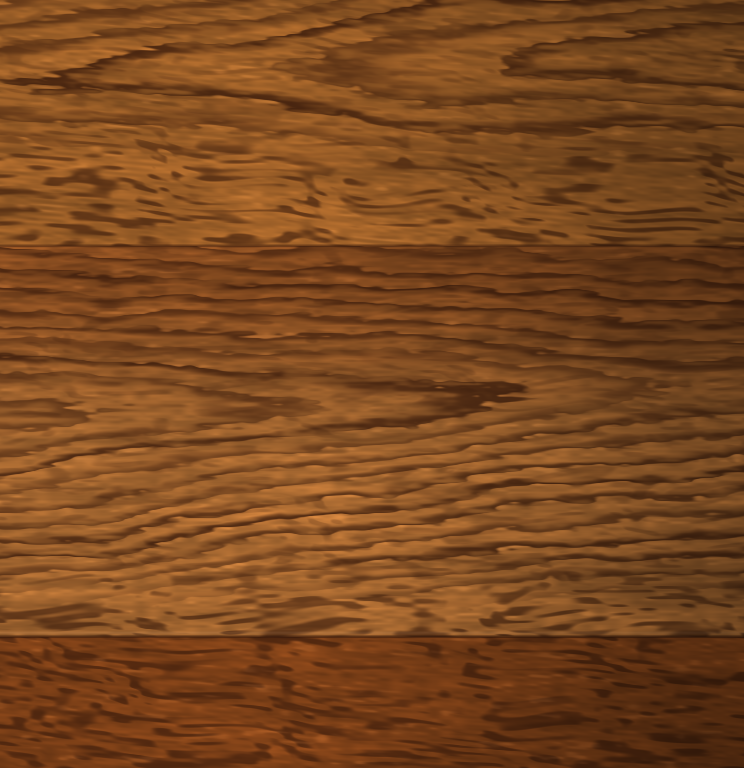
Give the GLSL for this texture, as a Shadertoy shader.

```glsl
// Three stained oak boards lying across the canvas, split by two thin seams.
// Growth rings are nested arches from a warped distance field, broken up by
// stretched noise; fine pores, tone drift and soft side light finish the wood.

float hash(vec2 p) {
    return fract(sin(dot(p, vec2(127.1, 311.7))) * 43758.5453);
}

float noise(vec2 p) {
    vec2 i = floor(p), f = fract(p);
    f = f * f * (3.0 - 2.0 * f);
    return mix(mix(hash(i), hash(i + vec2(1, 0)), f.x),
               mix(hash(i + vec2(0, 1)), hash(i + vec2(1, 1)), f.x), f.y);
}

float fbm(vec2 p) {
    float sum = 0.0, amp = 0.5;
    for (int i = 0; i < 4; i++) {
        sum += amp * noise(p);
        p = p * 2.03 + 17.3;
        amp *= 0.5;
    }
    return sum / 0.9375;
}

// Darkness of the ring lines: arches around a centre line, pointing along x
float growthRings(vec2 p, float centre, float density, float taper, float fibre) {
    float warp = 0.055 * (fbm(p * vec2(2.3, 6.0)) - 0.5)
               + 0.010 * (noise(p * vec2(13.0, 34.0)) - 0.5);
    float dy = p.y - centre + warp;
    float ring = density * sqrt(dy * dy + 0.0008) + taper * p.x;
    ring += 0.55 * (fibre - 0.5) + 0.7 * (noise(p * vec2(5.0, 14.0)) - 0.5);
    float phase = fract(ring);
    float line = smoothstep(0.42, 0.85, phase) * (1.0 - smoothstep(0.88, 1.0, phase));
    return line * mix(0.45, 1.0, hash(vec2(floor(ring), 3.0)));
}

void mainImage(out vec4 fragColor, in vec2 fragCoord) {
    vec2 uv = fragCoord / iResolution.xy;
    float lowSeam = 0.171, highSeam = 0.680;
    float board = step(lowSeam, uv.y) + step(highSeam, uv.y);
    vec2 p = uv + vec2(board * 7.31, 0.0);

    // Fibres: long streaks, short slanted pores and very fine threads
    vec2 slanted = p + vec2(0.0, board == 1.0 ? 0.0 : 0.09 * uv.x);
    float streak = fbm(p * vec2(5.0, 75.0));
    float pore = noise(slanted * vec2(34.0, 165.0) + 4.0 * noise(p * vec2(9.0, 20.0)));
    float thread = noise(slanted * vec2(60.0, 260.0));
    float fibre = 0.6 * noise(p * vec2(22.0, 150.0)) + 0.4 * thread;

    // Arches open to the left on the middle board, to the right on the top one
    float rings = 0.0, figure = 0.0;
    if (board == 1.0) {
        rings = growthRings(p, 0.475 + 0.02 * uv.x, 44.0, 3.6, fibre);
        figure = smoothstep(0.19, 0.29, uv.y);
    } else if (board == 2.0) {
        rings = growthRings(p, 0.905 + 0.02 * uv.x, 35.0, -3.2, fibre);
        figure = smoothstep(0.77, 0.86, uv.y);
    }
    rings *= smoothstep(0.12, 0.55, 0.6 * fibre + 0.4 * streak);

    // Board tones
    vec3 lowTone = vec3(0.46, 0.235, 0.085);
    vec3 midTone = mix(vec3(0.60, 0.375, 0.175), vec3(0.49, 0.275, 0.115),
                       smoothstep(0.42, 0.66, uv.y));
    vec3 topTone = vec3(0.55, 0.335, 0.140);
    vec3 wood = mix(lowTone, midTone, smoothstep(lowSeam - 0.001, lowSeam + 0.001, uv.y));
    wood = mix(wood, topTone, smoothstep(highSeam - 0.001, highSeam + 0.001, uv.y));
    wood *= 0.86 + 0.28 * fbm(p * vec2(1.8, 13.0));
    wood *= 0.84 + 0.32 * streak;
    wood *= 0.90 + 0.20 * thread;

    // Pores dominate where the rings fade out
    vec3 darkGrain = vec3(0.205, 0.095, 0.040);
    float poreMark = smoothstep(0.48, 0.86, pore);
    wood = mix(wood, darkGrain, poreMark * mix(0.62, 0.22, figure));
    wood = mix(wood, darkGrain, rings * figure * 0.88);
    wood += vec3(0.07, 0.05, 0.03) * smoothstep(0.66, 0.95, fibre) * (1.0 - rings);

    // Seams: a thin dark joint with a faint lit edge below
    float lowJoint = uv.y - lowSeam, highJoint = uv.y - highSeam;
    float joint = max(0.65 * (1.0 - smoothstep(0.0006, 0.0028, abs(lowJoint))),
                      0.50 * (1.0 - smoothstep(0.0006, 0.0028, abs(highJoint))));
    wood = mix(wood, vec3(0.17, 0.075, 0.035), joint * (0.7 + 0.3 * streak));
    wood += 0.04 * (1.0 - smoothstep(0.0, 0.003, abs(lowJoint - 0.005)));

    // Light from the left, falling off to the right and the lower corner
    float light = 1.10 - 0.34 * smoothstep(0.35, 1.1, uv.x);
    light -= 0.12 * smoothstep(0.5, 1.0, uv.x) * (1.0 - smoothstep(0.0, 0.5, uv.y));
    fragColor = vec4(clamp(wood * light, 0.0, 1.0), 1.0);
}
```
